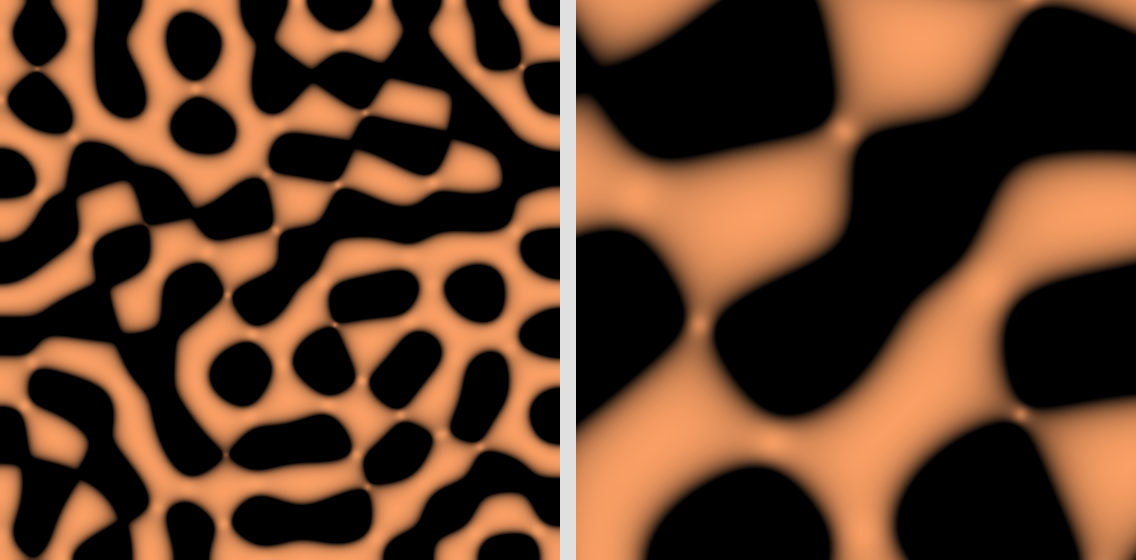
Left: the whole. Right: its middle third, enlarged.
Reproduce this pattern procedurally as a three.js fragment shader.

```glsl
varying vec2 vUv;

const vec3 PEAK_ORANGE = vec3(1.0, 0.638, 0.404);
const float HALF_WAVES = 15.0;    // half periods across the canvas
const float RING_SPREAD = 0.08;   // relative variation of the wavelength
const int MODES = 48;
const float SEED = 7.3;
const float ORANGE_BIAS = 0.25;   // joins the orange into a network
const float BRIDGE_SOFTNESS = 0.15;
const float EDGE_PHASE = 0.15;    // where black turns to orange
const float EDGE_GAIN = 2.7;
const float EDGE_CURVE = 1.15;
const float PI = 3.14159265;

float hash(float n) {
  return fract(sin(n * 12.9898 + SEED) * 43758.5453);
}

// Standing waves of similar length: value in x, gradient in yz, unit variance.
// Whole mode numbers make the bands meet the borders at right angles.
vec3 labyrinthField(vec2 p) {
  vec3 field = vec3(0.0);
  float power = 0.0;
  for (int i = 0; i < MODES; i++) {
    float id = float(i);
    float angle = 0.5 * PI * (id + hash(id)) / float(MODES);
    float radius = HALF_WAVES * (1.0 + RING_SPREAD * (2.0 * hash(id + 61.0) - 1.0));
    vec2 mode = floor(radius * vec2(cos(angle), sin(angle)) + 0.5);
    float amplitude = 0.5 + hash(id + 127.0);
    if (hash(id + 211.0) < 0.5) amplitude = -amplitude;

    vec2 c = cos(PI * mode * p);
    vec2 s = sin(PI * mode * p);
    field += amplitude * vec3(c.x * c.y, -mode * s * c.yx / HALF_WAVES);
    power += 0.25 * amplitude * amplitude;
  }
  return field * inversesqrt(power);
}

void main() {
  vec3 field = labyrinthField(vUv);

  // Dividing by the slope evens out the band widths and edge softness
  float slope = length(vec3(field.yz, BRIDGE_SOFTNESS));
  float phase = atan((field.x + ORANGE_BIAS) / slope);

  // Black floor with a soft rise to saturated orange
  float rise = max(phase - EDGE_PHASE, 0.0);
  float level = 1.0 - exp(-EDGE_GAIN * pow(rise, EDGE_CURVE));
  gl_FragColor = vec4(PEAK_ORANGE * level, 1.0);
}
```
